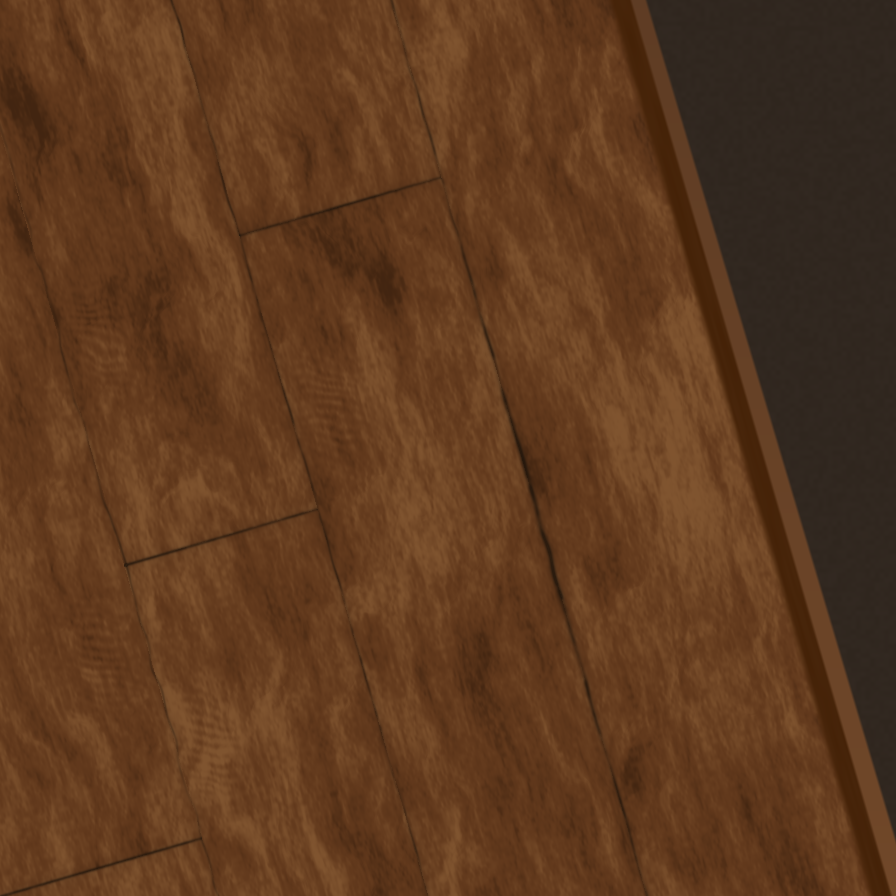
Reproduce this texture procedurally as a WebGL 1 fragment shader.

```glsl
precision highp float;
// Slanted hardwood planks with staggered end joints, ending in a bevelled
// edge beside a dark flat panel. A sheared grain space drives stretched,
// warped noise; soft spots, ripples and worn seams are layered on top.
uniform vec2 u_resolution;

const float SLANT = 0.286;

float hash(vec2 p) {
  p = fract(p * vec2(0.1031, 0.1137));
  p += dot(p, p.yx + 33.33);
  return fract((p.x + p.y) * p.x * 17.0 + p.y * 29.0);
}

float noise(vec2 p) {
  vec2 i = floor(p), f = fract(p);
  f = f * f * (3.0 - 2.0 * f);
  return mix(mix(hash(i), hash(i + vec2(1.0, 0.0)), f.x),
             mix(hash(i + vec2(0.0, 1.0)), hash(i + 1.0), f.x), f.y);
}

float fbm(vec2 p) {
  float sum = 0.0, amp = 0.5;
  for (int i = 0; i < 5; i++) {
    sum += amp * noise(p);
    p = mat2(1.7, 0.5, -0.4, 2.1) * p + 13.7;
    amp *= 0.52;
  }
  return sum;
}

// x runs across the planks, y runs down along them
vec2 grainSpace(vec2 q) {
  return vec2(q.x - SLANT * q.y, q.y + 0.29 * q.x);
}

float spot(vec2 g, vec2 centre, vec2 size) {
  vec2 d = (g - grainSpace(centre)) / size;
  return exp(-dot(d, d));
}

// Fine cross-grain ripples inside a soft oval
float ripple(vec2 g, vec2 centre, float wobble) {
  float wave = sin((g.y - 0.5 * g.x) * 520.0 + wobble * 9.0);
  return spot(g, centre, vec2(0.027, 0.055)) * wave;
}

// Soft worn groove: a faint core, broken by wear, in a wider shadow
float seam(float d, float width, float wear) {
  float core = exp(-d * d / (width * width));
  return core * mix(0.18, 0.62, wear) + 0.13 * exp(-abs(d) / 0.006);
}

float woodTone(vec2 g, float plank) {
  vec2 s = g + plank * vec2(3.7, 5.1);
  float warp = fbm(s * vec2(9.0, 5.0));
  float cloud = fbm(s * vec2(13.0, 5.5) + warp * 2.2);
  float figure = fbm(s * vec2(42.0, 11.0) + vec2(warp * 5.0, cloud * 2.0));
  float streak = noise(s * vec2(120.0, 20.0) + warp * 6.0);
  float fibre = noise(s * vec2(230.0, 42.0) + warp * 7.0);
  float pore = noise(s * vec2(380.0, 170.0));
  return 0.54 + 0.75 * (cloud - 0.48) + 0.85 * (figure - 0.48)
       + 0.17 * (streak - 0.5) + 0.24 * (fibre - 0.5) + 0.22 * (pore - 0.5);
}

// Broad light and dark areas, knots and ripples
float markings(vec2 g) {
  float wobble = noise(g * vec2(45.0, 25.0));
  float m = 0.0;
  m -= 0.16 * spot(g, vec2(0.02, 0.12), vec2(0.06, 0.22));
  m -= 0.20 * spot(g, vec2(0.345, 0.17), vec2(0.03, 0.05));
  m -= 0.18 * spot(g, vec2(0.42, 0.31), vec2(0.06, 0.04));
  m -= 0.20 * spot(g, vec2(0.55, 0.15), vec2(0.04, 0.09));
  m -= 0.20 * spot(g, vec2(0.54, 0.74), vec2(0.07, 0.07));
  m -= 0.22 * spot(g, vec2(0.27, 0.70), vec2(0.06, 0.05));
  m -= 0.24 * spot(g, vec2(0.86, 0.91), vec2(0.08, 0.10));
  m -= 0.20 * spot(g, vec2(0.49, 0.65), vec2(0.016, 0.025));
  m -= 0.20 * spot(g, vec2(0.10, 0.18), vec2(0.016, 0.03));
  m += 0.20 * spot(g, vec2(0.75, 0.55), vec2(0.07, 0.20));
  m += 0.16 * spot(g, vec2(0.66, 0.30), vec2(0.05, 0.18));
  m += 0.14 * spot(g, vec2(0.50, 0.55), vec2(0.05, 0.10));
  m += 0.14 * spot(g, vec2(0.30, 0.07), vec2(0.05, 0.10));
  m += 0.12 * ripple(g, vec2(0.11, 0.38), wobble);
  m += 0.12 * ripple(g, vec2(0.37, 0.46), wobble);
  m += 0.12 * ripple(g, vec2(0.11, 0.73), wobble);
  m += 0.12 * ripple(g, vec2(0.235, 0.83), wobble);
  return m;
}

vec3 woodColor(float tone) {
  vec3 c = mix(vec3(0.26, 0.145, 0.065), vec3(0.38, 0.22, 0.108), smoothstep(-0.1, 0.5, tone));
  return mix(c, vec3(0.50, 0.33, 0.185), smoothstep(0.40, 1.10, tone));
}

void main() {
  vec2 q = gl_FragCoord.xy / u_resolution;
  q.y = 1.0 - q.y;
  float aa = 1.0 / min(u_resolution.x, u_resolution.y);
  vec2 g = grainSpace(q);

  // Plank number grows leftwards; each end joint steps down with it
  float seamA = g.x - 0.436, seamB = g.x - 0.192, seamC = g.x + 0.042;
  float plank = 3.0 - step(0.0, seamA) - step(0.0, seamB) - step(0.0, seamC);
  float joint = g.y - (0.0102 + 0.3303 * plank);
  float piece = plank + 4.0 * step(0.0, joint) * step(0.5, plank);

  vec3 col = woodColor(woodTone(g, piece) + markings(g));

  // Seams waver slightly and fade in and out along their length
  float waver = 0.003 * (noise(g * vec2(4.0, 34.0)) - 0.5);
  float wear = smoothstep(0.2, 0.8, 0.6 * noise(g * vec2(9.0, 24.0)) + 0.4 * noise(g * 110.0));
  float depth = spot(g, vec2(0.6, 0.6), vec2(0.1, 0.25));
  float groove = seam(seamA + waver, 0.0018 + 0.0012 * depth, wear) * (0.85 + 0.45 * depth);
  groove += 0.85 * seam(seamB + waver, 0.0016, wear);
  groove += 0.65 * seam(seamC + 2.0 * waver, 0.0016, wear);
  groove += step(0.5, plank) * seam(joint + 0.5 * waver, 0.0019, 0.3 + 0.7 * wear);
  col = mix(col, vec3(0.13, 0.085, 0.045), min(groove, 0.85));

  // Bevel, lit rim and dark panel
  float edge = q.x - 0.291 * q.y;
  vec3 bevel = vec3(0.275, 0.14, 0.035) + 0.015 * (noise(g * vec2(300.0, 20.0)) - 0.5);
  vec3 rim = mix(vec3(0.37, 0.235, 0.14), vec3(0.44, 0.28, 0.16), q.y);
  vec3 panel = vec3(0.19, 0.153, 0.123) + 0.012 * (noise(q * 190.0) - 0.5);
  col = mix(col, bevel, smoothstep(0.677 - aa, 0.685 + aa, edge));
  col = mix(col, rim, smoothstep(0.703 - aa, 0.705 + aa, edge));
  col = mix(col, panel, smoothstep(0.720 - aa, 0.722 + aa, edge - 0.006 * q.y));
  gl_FragColor = vec4(col, 1.0);
}
```
